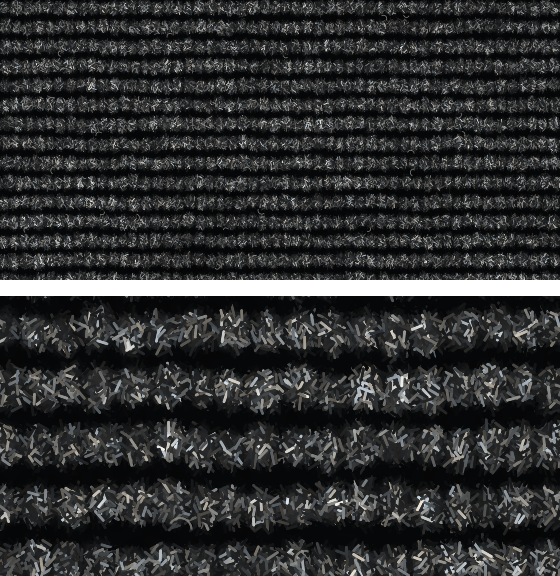
Top: the whole. Bottom: its middle third, enlarged.
A Shadertoy shader for this texture:

```glsl
// Ribbed charcoal carpet: horizontal ribs of looped tufts with dark grooves.
// A pile-height function shapes the ribs; layers of short random fibres,
// each lit by the pile height at its root, give the ragged woolly surface.

const float ROWS = 14.4;         // ribs per canvas height
const float TUFTS = 26.0;        // tufts per canvas height, measured across
const float FIBRE_CELL = 0.011;  // one fibre per cell and layer
const int FIBRE_LAYERS = 4;
const vec3 GROOVE = vec3(0.022, 0.025, 0.029);
const vec3 UNDERPILE = vec3(0.105, 0.108, 0.110);
const vec3 COOL = vec3(0.93, 1.00, 1.06);
const vec3 WARM = vec3(1.06, 1.00, 0.90);
const vec3 STRAY = vec3(0.56, 0.56, 0.53);

vec3 hash3(vec2 p) {
    vec3 q = fract(p.xyx * vec3(0.1031, 0.1030, 0.0973));
    q += dot(q, q.yxz + 33.33);
    return fract((q.xxy + q.yzz) * q.zyx);
}

float cornerGradient(vec2 corner, vec2 offset) {
    float angle = 6.2832 * hash3(corner).x;
    return dot(vec2(cos(angle), sin(angle)), offset);
}

float gradientNoise(vec2 p) {
    vec2 i = floor(p), f = fract(p);
    vec2 u = f * f * f * (f * (f * 6.0 - 15.0) + 10.0);
    vec2 e = vec2(1.0, 0.0);
    float low = mix(cornerGradient(i, f), cornerGradient(i + e, f - e), u.x);
    float high = mix(cornerGradient(i + e.yx, f - e.yx),
                     cornerGradient(i + 1.0, f - 1.0), u.x);
    return mix(low, high, u.y);
}

float segmentDistance(vec2 p, vec2 axis, float halfLength) {
    float along = clamp(dot(p, axis), -halfLength, halfLength);
    return length(p - axis * along);
}

// Coverage of a thin line, faded when it is narrower than a pixel
float lineCover(float dist, float halfWidth, float pixel) {
    float w = max(halfWidth, 0.45 * pixel);
    float edge = 0.5 * pixel;
    return (1.0 - smoothstep(w - edge, w + edge, dist)) * min(1.0, 1.3 * halfWidth / w);
}

// Lit height of the pile: 0 in the grooves, about 1 on the tufts
float pileHeight(vec2 p) {
    float r = p.y * ROWS + 0.10 * gradientNoise(p * 5.0);
    float row = floor(r + 0.5);
    float t = p.x * TUFTS + 0.6 * gradientNoise(vec2(p.x * 9.0, row * 3.7));
    vec3 k = hash3(vec2(floor(t), row));
    float across = abs(2.0 * fract(t) - 1.0);
    float v = abs(r - row + 0.12 * (k.x - 0.5));
    float halfHeight = 0.30 + 0.08 * k.y - 0.10 * across * across;
    float body = 1.0 - smoothstep(halfHeight - 0.13, halfHeight + 0.11, v);
    float seam = 1.0 - 0.45 * smoothstep(0.5, 1.0, across);
    return body * seam * mix(0.85, 1.2, k.z);
}

// Short fibres painted over one another, dim in the grooves
vec3 paintFibres(vec3 color, vec2 p, float pixel) {
    for (int layer = 0; layer < FIBRE_LAYERS; layer++) {
        vec2 shift = float(layer) * vec2(0.37, 0.61);
        vec2 home = floor(p / FIBRE_CELL + shift);
        for (int y = -1; y <= 1; y++)
        for (int x = -1; x <= 1; x++) {
            vec2 cell = home + vec2(x, y);
            vec2 seed = cell + float(layer) * 57.0;
            vec3 place = hash3(seed);
            vec3 look = hash3(seed + 219.7);
            vec2 root = (cell + place.xy - shift) * FIBRE_CELL;
            float angle = 1.5708 + 2.6 * (place.z - 0.5);
            vec2 axis = vec2(cos(angle), sin(angle));
            float halfLength = FIBRE_CELL * mix(0.3, 0.65, look.y);
            float dist = segmentDistance(p - root, axis, halfLength);
            float cover = lineCover(dist, 0.0017, pixel);
            if (cover > 0.0) {
                float tone = 0.09 + 0.62 * pow(look.x, 2.2);
                vec3 lit = tone * mix(COOL, WARM, look.z);
                color = mix(color, GROOVE + lit * pileHeight(root), cover);
            }
        }
    }
    return color;
}

// Sparse pale curled hairs lying on top
float strayCurl(vec2 p, float cellSize, float pixel) {
    vec2 cell = floor(p / cellSize);
    vec3 k = hash3(cell + 71.0);
    vec3 m = hash3(cell + 143.0);
    vec2 d = p - (cell + mix(vec2(0.2), vec2(0.8), k.xy)) * cellSize;
    float angle = 6.2832 * m.x;
    float facing = dot(d / max(length(d), 1e-4), vec2(cos(angle), sin(angle)));
    float arc = smoothstep(0.1, 0.4, facing) * step(0.65, k.z);
    return arc * lineCover(abs(length(d) - mix(0.007, 0.014, m.y)), 0.0013, pixel);
}

void mainImage(out vec4 fragColor, in vec2 fragCoord) {
    vec2 p = fragCoord / iResolution.y;
    float pixel = 1.0 / iResolution.y;

    vec3 color = GROOVE + UNDERPILE * pileHeight(p);
    color = paintFibres(color, p, pixel);
    color *= 1.0 + 0.22 * gradientNoise(p * 2.5) + 0.25 * gradientNoise(p * 38.0);
    color = mix(color, STRAY, 0.75 * strayCurl(p, 0.14, pixel));

    fragColor = vec4(clamp(color, 0.0, 1.0), 1.0);
}
```
